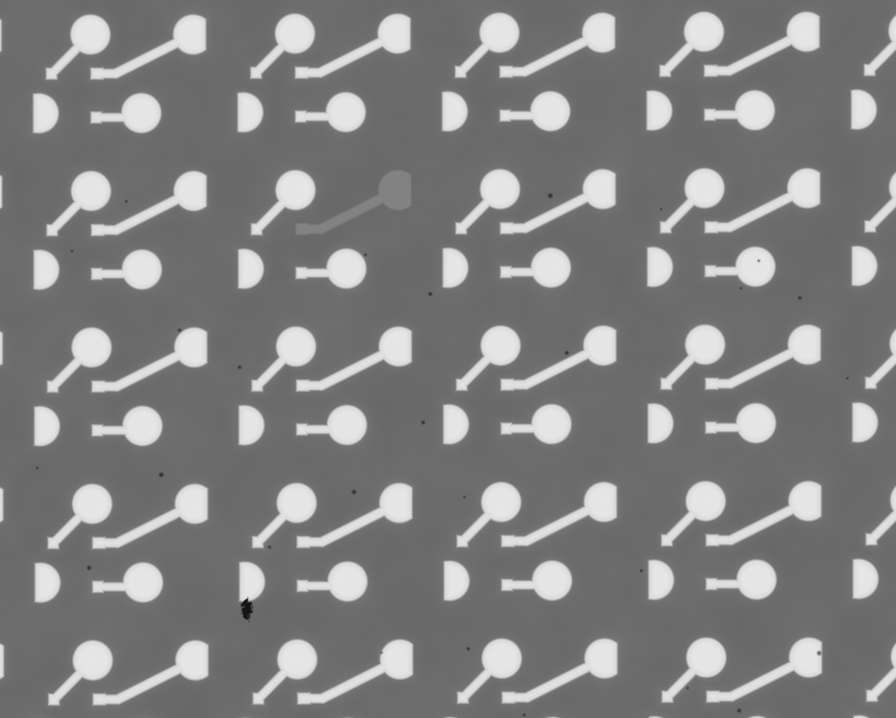
This pattern is drawn by a Shadertoy shader. Its source:

```glsl
// Grey micrograph of a lattice of bright pads and traces, with one faded trace and dust.

const float VIEW_WIDTH = 7.68;                            // scene units across the canvas
const mat2 LATTICE = mat2(1.753, -0.008, 0.005, 1.341);   // slightly tilted column and row steps
const vec2 FIRST_DISC = vec2(0.775, 0.296);
const vec2 MOTIF_CENTER = vec2(0.25, 0.34);               // relative to the motif's first disc
const vec2 FADED_CELL = vec2(1.0, 1.0);
const float DISC_RADIUS = 0.17;

vec2 hash2(vec2 p) {
    vec3 q = fract(p.xyx * vec3(0.1031, 0.1030, 0.0973));
    q += dot(q, q.yzx + 33.33);
    return fract((q.xx + q.yz) * q.zy);
}

float gradientCorner(vec2 cell, vec2 corner, vec2 f) {
    float angle = 6.2832 * hash2(cell + corner).x;
    return dot(vec2(cos(angle), sin(angle)), f - corner);
}

float gradientNoise(vec2 p) {
    vec2 i = floor(p), f = p - i;
    vec2 u = f * f * f * (f * (f * 6.0 - 15.0) + 10.0);
    float low = mix(gradientCorner(i, vec2(0, 0), f), gradientCorner(i, vec2(1, 0), f), u.x);
    float high = mix(gradientCorner(i, vec2(0, 1), f), gradientCorner(i, vec2(1, 1), f), u.x);
    return mix(low, high, u.y);
}

float disc(vec2 p, vec2 center) {
    return length(p - center) - DISC_RADIUS;
}

float box(vec2 p, vec2 center, vec2 halfSize) {
    vec2 d = abs(p - center) - halfSize;
    return length(max(d, 0.0)) + min(max(d.x, d.y), 0.0);
}

float segment(vec2 p, vec2 a, vec2 b, float halfWidth) {
    vec2 ab = b - a;
    float t = clamp(dot(p - a, ab) / dot(ab, ab), 0.0, 1.0);
    return length(p - a - ab * t) - halfWidth;
}

// Disc with a short diagonal stem, half disc, and disc with a level stem
float shortParts(vec2 p) {
    float d = disc(p, vec2(0.0));
    d = min(d, segment(p, vec2(0.0), vec2(-0.33, 0.335), 0.038));
    d = min(d, box(p, vec2(-0.333, 0.336), vec2(0.046, 0.048)));
    d = min(d, max(disc(p, vec2(-0.443, 0.675)), -0.49 - p.x));
    d = min(d, disc(p, vec2(0.436, 0.673)));
    d = min(d, segment(p, vec2(0.05, 0.711), vec2(0.4, 0.711), 0.036));
    return min(d, box(p, vec2(0.05, 0.711), vec2(0.046, 0.048)));
}

// Clipped disc joined to a pad by a long bent trace
float longTrace(vec2 p) {
    vec2 knee = vec2(0.215, 0.335), center = vec2(0.88, 0.0);
    float d = max(disc(p, center), p.x - 0.99);
    d = min(d, segment(p, knee, center, 0.041));
    d = min(d, segment(p, vec2(0.06, 0.335), knee, 0.039));
    return min(d, box(p, vec2(0.058, 0.335), vec2(0.055, 0.048)));
}

float coverage(float d, float softness) {
    return 1.0 - smoothstep(-softness, softness, d);
}

// Sparse specks, at most one in each square of a scatter grid
float specks(vec2 p, float gridSize, float density, float softness) {
    vec2 cell = floor(p / gridSize);
    vec2 position = (cell + 0.1 + 0.8 * hash2(cell + 17.0)) * gridSize;
    vec2 trait = hash2(cell + 71.0);
    float radius = mix(0.007, 0.018, trait.y * trait.y);
    return step(trait.x, density) * coverage(length(p - position) - radius, softness);
}

// Ragged, upright dust flake
float flake(vec2 p, vec2 center, float softness) {
    vec2 q = p - center;
    float ragged = 0.03 * gradientNoise(q * 32.0 + 5.0);
    return coverage(length(q * vec2(1.0, 0.52)) - 0.043 + ragged, softness);
}

float metalShade(float d) {
    return mix(0.85, 0.9, smoothstep(0.0, 0.06, -d));
}

void mainImage(out vec4 fragColor, in vec2 fragCoord) {
    // Scene with y running down from the top edge
    float pixel = VIEW_WIDTH / iResolution.x;
    vec2 p = vec2(fragCoord.x, iResolution.y - fragCoord.y) * pixel;
    float softness = max(0.014, 0.8 * pixel);

    // Nearest lattice cell and position within its motif
    vec2 origin = FIRST_DISC + MOTIF_CENTER;
    vec2 cell = floor(inverse(LATTICE) * (p - origin) + 0.5);
    vec2 q = p - origin - LATTICE * cell + MOTIF_CENTER;
    float shortD = shortParts(q);
    float longD = longTrace(q);
    float faded = float(all(equal(cell, FADED_CELL)));

    // Cloudy substrate with a faint glow around the metal
    float shade = 0.418 + 0.016 * gradientNoise(p * 1.6) + 0.008 * gradientNoise(p * 5.0);
    float glowD = min(shortD, longD + faded);
    shade += 0.045 * exp(-max(glowD, 0.0) / 0.035);

    // Metal parts
    shade = mix(shade, metalShade(shortD), coverage(shortD, softness));
    shade = mix(shade, mix(metalShade(longD), 0.51, faded), coverage(longD, softness));

    // Grain and dust
    shade += 0.006 * gradientNoise(p * 45.0);
    shade *= 1.0 - 0.55 * specks(p, 0.48, 0.13, softness);
    shade = mix(shade, 0.08, flake(p, vec2(2.115, 5.22), softness));
    fragColor = vec4(vec3(shade), 1.0);
}
```
